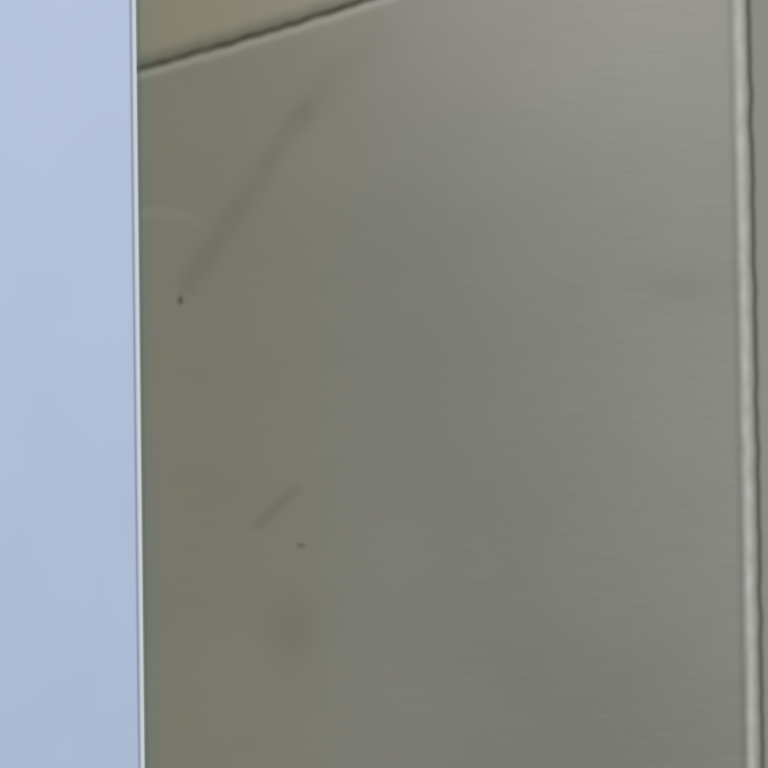
Write a Shadertoy shader that draws this texture.

```glsl
// A worn olive-grey metal panel between a pale blue strip and a raised right seam.
// Smooth colour gradients form the surfaces; distances to slanted lines form the
// seams and the crack, and stretched gradient noise adds brushing and stains.

#define BLUE_TOP vec3(0.715, 0.765, 0.865)
#define BLUE_LOW vec3(0.675, 0.730, 0.830)
#define OLIVE vec3(0.472, 0.468, 0.418)
#define GREY vec3(0.484, 0.486, 0.454)
#define SILVER vec3(0.550, 0.555, 0.532)
#define LIP_LIGHT vec3(0.700, 0.710, 0.685)
#define CRACK_DARK vec3(0.290, 0.275, 0.235)
#define BRUSHING 0.012
#define MOTTLE 0.020
#define WOBBLE 0.0025

vec2 hashGradient(vec2 cell) {
    vec2 h = vec2(dot(cell, vec2(127.1, 311.7)), dot(cell, vec2(269.5, 183.3)));
    return 2.0 * fract(sin(h) * 43758.5) - 1.0;
}

float gradientNoise(vec2 p) {
    vec2 i = floor(p), f = fract(p);
    vec2 w = f * f * f * (f * (f * 6.0 - 15.0) + 10.0);
    vec2 e = vec2(0.0, 1.0);
    float low = mix(dot(hashGradient(i), f), dot(hashGradient(i + e.yx), f - e.yx), w.x);
    float high = mix(dot(hashGradient(i + e), f - e), dot(hashGradient(i + 1.0), f - 1.0), w.x);
    return mix(low, high, w.y);
}

float fractalNoise(vec2 p) {
    float sum = 0.0, gain = 0.5;
    for (int i = 0; i < 4; i++) {
        sum += gain * gradientNoise(p);
        p = p * 2.03 + 17.3;
        gain *= 0.5;
    }
    return sum;
}

float segmentDistance(vec2 p, vec2 a, vec2 b) {
    vec2 d = b - a;
    return length(p - a - d * clamp(dot(p - a, d) / dot(d, d), 0.0, 1.0));
}

// Soft bell of the given width around zero
float bell(float d, float width) {
    d /= width;
    return exp(-d * d);
}

vec3 panelColour(vec2 p) {
    vec3 c = mix(OLIVE, GREY, smoothstep(0.22, 0.55, p.x));
    c = mix(c, SILVER, 0.85 * smoothstep(0.52, 1.02, p.x + 0.28 * (p.y - 0.5)));
    c += vec3(0.055, 0.050, 0.046) * smoothstep(0.60, 1.05, p.y) * smoothstep(0.12, 0.65, p.x);
    c -= 0.022 * (1.0 - smoothstep(0.0, 0.35, p.y)) * smoothstep(0.45, 0.90, p.x);

    // Mottling and fine horizontal brushing
    c += MOTTLE * fractalNoise(p * vec2(5.0, 7.0) + 3.0) * vec3(1.0, 0.9, 0.7);
    float brush = gradientNoise(p * vec2(14.0, 170.0)) + 0.5 * gradientNoise(p * vec2(60.0, 240.0));
    c += BRUSHING * brush * (0.35 + 0.65 * smoothstep(0.4, 0.9, p.x));

    // Long diagonal smear, small scuff and broad stains
    float grime = 0.7 + 0.8 * fractalNoise(p * 18.0);
    c -= 0.034 * grime * bell(segmentDistance(p, vec2(0.245, 0.63), vec2(0.395, 0.855)), 0.017);
    c -= 0.016 * grime * bell(segmentDistance(p, vec2(0.395, 0.855), vec2(0.49, 0.96)), 0.022);
    c -= 0.035 * grime * bell(segmentDistance(p, vec2(0.335, 0.317), vec2(0.383, 0.362)), 0.008);
    c -= 0.022 * bell(length((p - vec2(0.38, 0.18)) * vec2(1.0, 0.7)), 0.033);
    c -= 0.020 * bell(length((p - vec2(0.885, 0.63)) * vec2(0.7, 1.3)), 0.035);

    // Pale arc by the left edge and two specks
    float arc = p.y - 0.724 + 6.0 * (p.x - 0.21) * (p.x - 0.21);
    c += 0.020 * bell(arc, 0.007) * (1.0 - smoothstep(0.22, 0.28, p.x));
    c -= 0.14 * bell(length((p - vec2(0.235, 0.609)) * vec2(1.0, 0.7)), 0.0036);
    c -= 0.07 * bell(length((p - vec2(0.392, 0.290)) * vec2(0.6, 1.0)), 0.0036);
    return c;
}

// Slanted crack: dark groove, bright lower lip, lighter metal above
vec3 addCrack(vec3 c, vec2 p) {
    float x = p.x - 0.181;
    float d = (p.y - 0.911 - 0.275 * x - 0.10 * x * x) * 0.95;
    d += WOBBLE * gradientNoise(vec2(p.x * 45.0, 2.0));
    c += vec3(0.045, 0.035, 0.020) * smoothstep(0.0, 0.02, d);
    c += 0.070 * bell(d + 0.009, 0.006);
    c -= 0.050 * bell(d - 0.008, 0.009);
    float groove = bell(d, 0.0046) * (0.85 + 0.4 * gradientNoise(p * 50.0));
    return mix(c, CRACK_DARK, clamp(groove, 0.0, 1.0));
}

// Raised right seam: pale ridge flanked by shadows
vec3 addSeam(vec3 c, vec2 p) {
    float down = 1.0 - p.y;
    float d = p.x - 0.9610 - 0.0225 * down + 0.004 * down * down;
    d += 0.6 * WOBBLE * gradientNoise(vec2(4.0, p.y * 16.0));
    c = mix(c, vec3(0.545, 0.550, 0.515), smoothstep(0.0, 0.012, d));
    c -= 0.045 * bell(d + 0.010, 0.005);
    float grain = 0.85 + 0.5 * gradientNoise(p * vec2(90.0, 35.0));
    c = mix(c, LIP_LIGHT, clamp(bell(d, 0.0068) * grain, 0.0, 1.0));
    float shadow = d - 0.0135 + WOBBLE * gradientNoise(vec2(8.0, p.y * 28.0));
    return c - 0.170 * bell(shadow, 0.0038);
}

void mainImage(out vec4 fragColor, in vec2 fragCoord) {
    vec2 p = fragCoord / iResolution.xy;
    float pixel = 1.0 / iResolution.x;
    vec3 metal = addSeam(addCrack(panelColour(p), p), p);

    // Left strip and its thin double edge
    float edge = p.x - mix(0.1850, 0.1735, p.y);
    metal += vec3(-0.030, 0.000, 0.012) * bell(edge - 0.008, 0.012);
    vec3 blue = mix(BLUE_LOW, BLUE_TOP, p.y) + 0.014 * fractalNoise(p * vec2(9.0, 6.0));
    vec3 c = mix(blue, metal, smoothstep(-pixel, pixel, edge - 0.003));
    c = mix(c, vec3(0.490, 0.520, 0.560), 0.65 * bell(edge + 0.0035, 0.0020));
    c = mix(c, vec3(0.800, 0.825, 0.840), 0.90 * bell(edge - 0.0012, 0.0026));
    c = mix(c, vec3(0.380, 0.390, 0.360), 0.45 * bell(edge - 0.0065, 0.0022));
    fragColor = vec4(clamp(c, 0.0, 1.0), 1.0);
}
```
